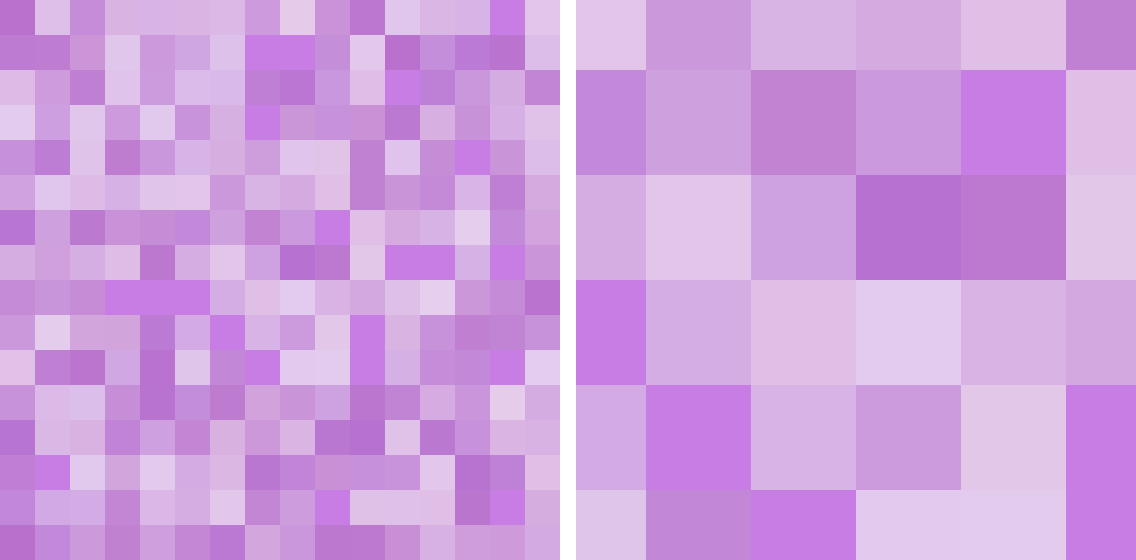
Left: the whole. Right: its middle third, enlarged.
Give the GLSL for this pattern, as a Shadertoy shader.

```glsl
float hash(vec2 p) {
    return fract(sin(dot(p, vec2(127.1, 311.7))) * 43758.5453);
}

// Flat colour of one tile: a random lilac tint, now and then a vivid accent
vec3 tileColor(vec2 cell) {
    vec3 tint = mix(vec3(0.72, 0.44, 0.81), vec3(0.90, 0.81, 0.93), hash(cell));
    tint += vec3(0.006, 0.0, -0.012) * (hash(cell + 37.0) * 2.0 - 1.0);
    float accent = step(hash(cell + 71.0), 0.065);
    return mix(tint, vec3(0.78, 0.49, 0.89), accent);
}

void mainImage(out vec4 fragColor, in vec2 fragCoord) {
    // Sixteen tiles across and down
    float pixelSize = 16.0 / iResolution.y;
    vec2 p = fragCoord * pixelSize;

    // Coverage of the tiles on either side of the nearest grid corner
    vec2 corner = floor(p + 0.5);
    vec2 cover = clamp((p - corner) / pixelSize + 0.5, 0.0, 1.0);

    // Blend the four tiles around that corner within one pixel
    vec3 below = mix(tileColor(corner - 1.0), tileColor(corner - vec2(0.0, 1.0)), cover.x);
    vec3 above = mix(tileColor(corner - vec2(1.0, 0.0)), tileColor(corner), cover.x);
    fragColor = vec4(mix(below, above, cover.y), 1.0);
}
```
